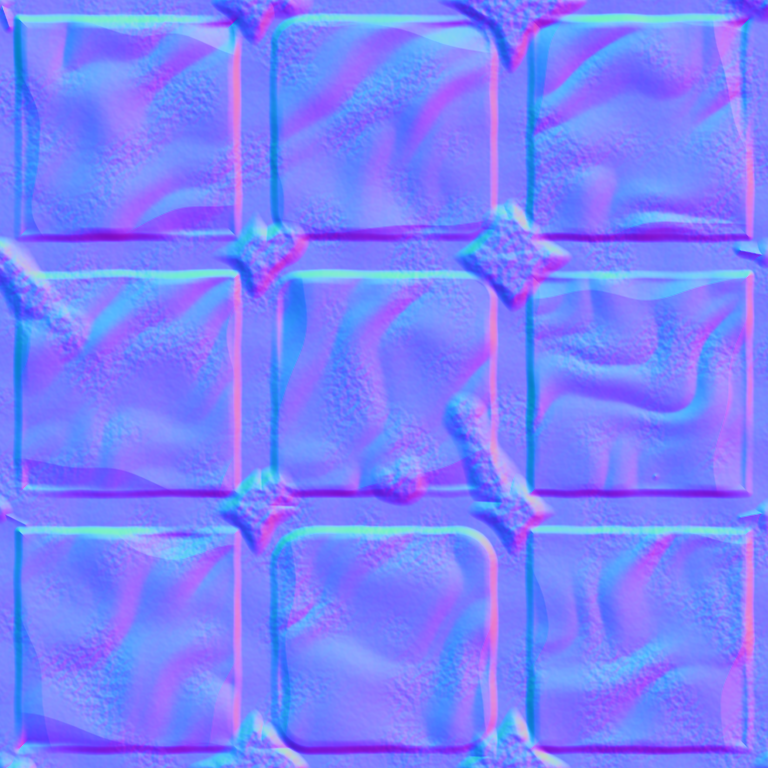
Reproduce this texture map procedurally as a WebGL 2 fragment shader.

```glsl
#version 300 es
precision highp float;
// Tangent-space normal map of a 3 by 3 grid of worn stone tiles with mud in the joints.
// A height field is built from rounded boxes, folded gradient noise and mud blobs;
// its slope, taken by central differences, is encoded as red and green.

uniform vec2 u_resolution;
out vec4 fragColor;

// Lengths and heights are in tile pitches.
const float TILES = 3.0;
const float TILE_HALF = 0.447;
const float BEVEL_WIDTH = 0.036;
const float BEVEL_HEIGHT = 0.026;
const float EDGE_WOBBLE = 0.008;
const float FOLD_HEIGHT = 0.065;
const float SWELL_HEIGHT = 0.035;
const float CHIP_SLOPE = 0.4;
const float GRIT_HEIGHT = 0.0035;
const float MUD_HEIGHT = 0.04;
const float MUD_RIM = 0.08;
const float SLOPE_STEP = 0.004;
const vec2 FLAT_TINT = vec2(0.48, 0.505);
const float TAU = 6.28319;

float hash(vec2 p) {
  vec3 v = fract(p.xyx * vec3(0.1031, 0.1030, 0.0973));
  v += dot(v, v.yzx + 33.33);
  return fract((v.x + v.y) * v.z);
}

float cornerSlope(vec2 cell, vec2 offset) {
  float angle = TAU * hash(cell);
  return dot(vec2(cos(angle), sin(angle)), offset);
}

float gradientNoise(vec2 p) {
  vec2 i = floor(p), f = fract(p);
  vec2 u = f * f * f * (f * (f * 6.0 - 15.0) + 10.0);
  vec2 e = vec2(1.0, 0.0);
  float low = mix(cornerSlope(i, f), cornerSlope(i + e, f - e), u.x);
  float high = mix(cornerSlope(i + e.yx, f - e.yx), cornerSlope(i + 1.0, f - 1.0), u.x);
  return mix(low, high, u.y);
}

// Diagonal creases, broad swells and slanted chips on one tile face.
float faceHeight(vec2 q, vec2 id) {
  vec2 seed = id * 17.3 + 5.7;
  vec2 warp = 0.3 * vec2(gradientNoise(q * 2.5 + seed), gradientNoise(q * 2.5 + seed + 9.0));
  vec2 w = q + warp;
  vec2 stretched = vec2((w.x + w.y) * 1.2, (w.y - w.x) * 2.7);
  float fold = gradientNoise(stretched + seed);
  float h = FOLD_HEIGHT * sqrt(fold * fold + 0.004);
  h += SWELL_HEIGHT * gradientNoise(q * 3.0 + seed + 4.0);
  for (int k = 0; k < 4; k++) {
    float side = float(k);
    float angle = TAU * 0.25 * side + 0.6 * (hash(seed + side) - 0.5);
    float reach = mix(0.34, 0.48, hash(seed + side + 31.0));
    h -= CHIP_SLOPE * max(dot(q + 0.4 * warp, vec2(cos(angle), sin(angle))) - reach, 0.0);
  }
  return h;
}

float tileHeight(vec2 p) {
  vec2 id = floor(p), q = fract(p) - 0.5;
  float middleColumn = 1.0 - min(abs(id.x - 1.0), 1.0);
  float radius = 0.025 + middleColumn * mix(0.06, 0.16, hash(id + 2.0));
  vec2 e = abs(q) - TILE_HALF + radius;
  float inside = radius - length(max(e, 0.0)) - min(max(e.x, e.y), 0.0);
  inside += EDGE_WOBBLE * gradientNoise(p * 7.0);
  float rim = smoothstep(0.0, BEVEL_WIDTH, inside);
  float ground = 0.012 * gradientNoise(p * 5.0);
  return ground * (1.0 - rim) + BEVEL_HEIGHT * rim
       + faceHeight(q, id) * smoothstep(0.0, 0.06, inside);
}

// Depth inside the mud: star-shaped fillets at the joints, drips and a stray lump.
float mudDepth(vec2 p) {
  vec2 joint = floor(p + 0.5), q = p - joint;
  float inner = step(abs(joint.x - 0.5 * TILES), 1.0);
  float drips = step(abs(mod(joint.x + 2.0 * joint.y, 5.0) - 4.0), 0.1);
  vec2 a = sqrt(sqrt(q * q + 0.001));
  float size = mix(0.2, mix(0.36, 0.52, hash(joint + 7.0)), inner);
  float star = 0.5 * (size - (a.x + a.y) * (a.x + a.y));

  float angle = 1.265 * joint.x - 0.39 * joint.y - 0.07;
  vec2 tip = mix(0.11, 0.42, drips) * vec2(cos(angle), sin(angle));
  float along = clamp(dot(q, tip) / dot(tip, tip), 0.0, 1.0);
  float drip = mix(0.03, 0.1, max(inner, drips)) - length(q - tip * along);

  vec2 id = floor(p);
  float hasLump = step(abs(mod(id.x + 2.0 * id.y, 5.0) - 3.0), 0.1);
  float lump = 0.11 * hasLump - length(fract(p) - vec2(0.56, 0.14));
  return max(max(star, drip), lump) + 0.05 * gradientNoise(p * 6.0);
}

float surfaceHeight(vec2 p) {
  float depth = mudDepth(p);
  float cover = smoothstep(0.0, MUD_RIM, depth);
  float tile = tileHeight(p);
  float mud = MUD_HEIGHT + 0.3 * tile + 0.08 * clamp(depth, 0.0, 0.15)
            + 0.01 * gradientNoise(p * 14.0) + 0.006 * gradientNoise(p * 31.0);
  float worn = max(smoothstep(-0.1, 0.35, gradientNoise(p * 4.0 + 3.0)), cover);
  float grit = gradientNoise(p * 38.0) + 0.4 * gradientNoise(p * 75.0);
  return mix(tile, mud, cover) + GRIT_HEIGHT * mix(0.2, 1.0, worn) * grit;
}

void main() {
  vec2 p = gl_FragCoord.xy / u_resolution * TILES;
  vec2 d = vec2(SLOPE_STEP, 0.0);
  vec2 slope = vec2(surfaceHeight(p + d) - surfaceHeight(p - d),
                    surfaceHeight(p + d.yx) - surfaceHeight(p - d.yx)) / (2.0 * SLOPE_STEP);
  vec3 normal = normalize(vec3(-slope, 1.0));
  fragColor = vec4(FLAT_TINT + 0.5 * normal.xy, min(0.5 + 0.6 * normal.z, 1.0), 1.0);
}
```
